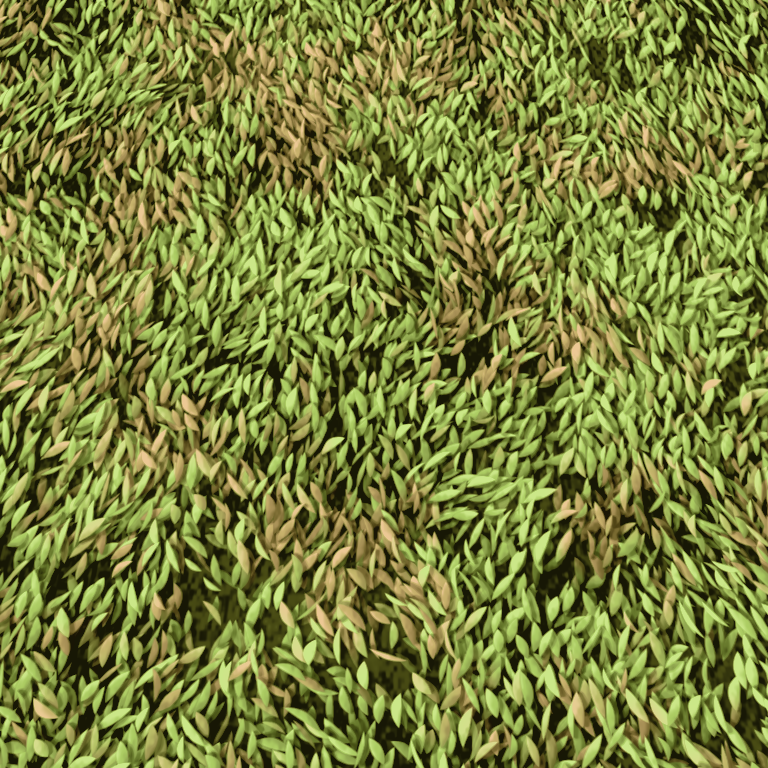
This texture is drawn by a three.js fragment shader. Its source:

```glsl
varying vec2 vUv;

float hash(vec2 p) {
  return fract(sin(dot(p, vec2(127.1, 311.7))) * 43758.545);
}

float noise(vec2 p) {
  vec2 i = floor(p), f = fract(p);
  f = f * f * (3.0 - 2.0 * f);
  return mix(mix(hash(i), hash(i + vec2(1, 0)), f.x),
             mix(hash(i + vec2(0, 1)), hash(i + vec2(1, 1)), f.x), f.y);
}

// Tone 0..1 to grass colour, from deep shade to sunlit tip
vec3 grassRamp(float tone) {
  vec3 c = mix(vec3(0.09, 0.09, 0.02), vec3(0.28, 0.29, 0.08), smoothstep(0.03, 0.15, tone));
  c = mix(c, vec3(0.43, 0.46, 0.19), smoothstep(0.14, 0.32, tone));
  c = mix(c, vec3(0.60, 0.63, 0.34), smoothstep(0.31, 0.54, tone));
  c = mix(c, vec3(0.71, 0.77, 0.42), smoothstep(0.53, 0.75, tone));
  return mix(c, vec3(0.84, 0.87, 0.58), smoothstep(0.74, 0.95, tone));
}

// Paints one layer of blades; turf holds tone and dryness
vec2 paintLayer(vec2 turf, vec2 ground, float height, float patchDry, float soft) {
  vec2 offset = vec2(17.3, 41.7) * (1.0 + height * 7.0);
  vec2 grid = ground * 30.0 + offset;
  for (int row = 1; row >= -1; row--) {
    for (int column = -1; column <= 1; column++) {
      vec2 cell = floor(grid) + vec2(float(column), float(row));
      vec2 root = cell + vec2(hash(cell), hash(cell + 7.7));
      vec2 place = (root - offset) / 30.0;
      float random = hash(cell + 19.1);
      float present = step(hash(cell + 3.3), 0.12 + 0.95 * noise(place * 15.0));

      // Blade axes: mostly upright, leaning together in tufts
      float lean = (noise(place * 8.0 + 50.0) - 0.45) * 1.7 + (hash(cell + 31.3) - 0.5) * 1.5;
      vec2 along = vec2(sin(lean), cos(lean));
      vec2 across = vec2(along.y, -along.x);
      vec2 d = grid - root;
      float s = dot(d, along) / mix(0.5, 0.92, hash(cell + 5.9));
      float side = dot(d, across) - (random - 0.5) * 0.35 * s * s;
      float width = mix(0.09, 0.25, hash(cell + 11.9)) * (1.0 - s * s);
      float inside = present * smoothstep(1.1, 0.85, abs(s));

      // Shadow on the right, then the lit blade
      float shadow = inside * smoothstep(0.2, 0.0, abs(side - 0.12) - width);
      turf.x *= 1.0 - 0.5 * shadow;
      float tone = 0.38 + 0.47 * height + (random - 0.5) * 0.4 + 0.16 * s - side * 0.7;
      float dry = smoothstep(0.48, 0.78, patchDry + (hash(cell + 23.5) - 0.5) * 0.5);
      float cover = inside * smoothstep(soft, -soft, abs(side) - width);
      turf = mix(turf, vec2(tone - 0.1 * dry, dry), cover);
    }
  }
  return turf;
}

void main() {
  // Perspective: blades shrink towards the top
  float depth = 1.0 / (1.0 - 0.45 * vUv.y);
  vec2 ground = vec2((vUv.x - 0.5) * depth, log(depth) / 0.45);
  float patchDry = 0.6 * noise(ground * 6.0 + 9.0) + 0.4 * noise(ground * 17.0);

  vec2 turf = vec2(0.08, 0.3);
  for (int layer = 0; layer < 8; layer++) {
    turf = paintLayer(turf, ground, float(layer) / 7.0, patchDry, 0.055 * depth);
  }

  // Fine mottling and broad light variation
  turf.x += (noise(ground * vec2(190.0, 120.0)) - 0.5) * 0.16;
  turf.x += (noise(ground * 5.0 + 30.0) - 0.5) * 0.12;

  // Fresh blades lean green, dry ones straw brown
  vec3 tint = mix(vec3(0.95, 1.04, 0.92), vec3(1.1, 0.9, 1.0), turf.y);
  gl_FragColor = vec4(grassRamp(clamp(turf.x, 0.0, 1.0)) * tint, 1.0);
}
```
